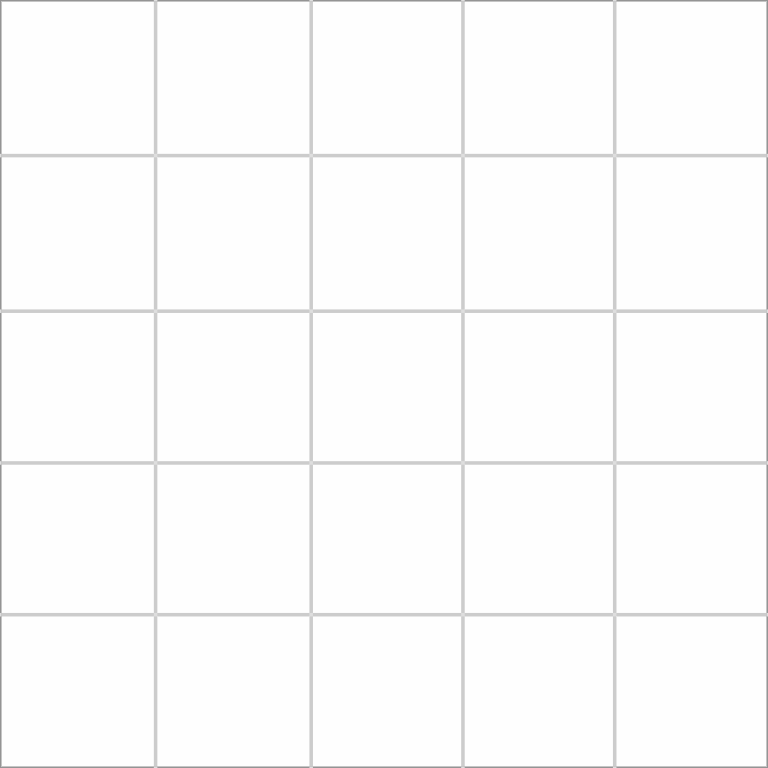
Give the GLSL for this pattern, as a WebGL 2 fragment shader.

```glsl
#version 300 es
precision highp float;
// Draws a white five by five grid with thin grey rules, pale crossings and a darker frame.

uniform vec2 u_resolution;
out vec4 fragColor;

const vec3 PAPER = vec3(0.997);
const vec3 RULE = vec3(0.80);
const vec3 CROSSING = vec3(0.87);
const vec3 FRAME = vec3(0.58);

const int CELLS = 5;
const float WIDE_CELLS = 2.0;
const float WIDE_PITCH = 0.2026;
const float NARROW_PITCH = 0.1976;
const float RULE_WIDTH = 0.0046;
const float FRAME_WIDTH = 0.0020;

// Position of a rule: the first cells are slightly wider than the rest
float rulePosition(float index) {
  return min(index, WIDE_CELLS) * WIDE_PITCH
       + max(index - WIDE_CELLS, 0.0) * NARROW_PITCH;
}

// Smooth coverage of a band, given the distance from its centre
float band(float dist, float halfWidth, float pixel) {
  return clamp((halfWidth - dist) / pixel + 0.5, 0.0, 1.0);
}

// Coverage of all inner rules along one axis
float rules(float coord, float pixel) {
  float cover = 0.0;
  for (int i = 1; i < CELLS; i++) {
    float dist = abs(coord - rulePosition(float(i)));
    cover = max(cover, band(dist, 0.5 * RULE_WIDTH, pixel));
  }
  return cover;
}

void main() {
  vec2 uv = gl_FragCoord.xy / u_resolution;
  vec2 pixel = 1.0 / u_resolution;

  // Cells are counted from the upper left corner
  float vertical = rules(uv.x, pixel.x);
  float horizontal = rules(1.0 - uv.y, pixel.y);

  // Frame along the canvas edge
  vec2 edge = min(uv, 1.0 - uv);
  float frame = max(band(edge.x, FRAME_WIDTH, pixel.x),
                    band(edge.y, FRAME_WIDTH, pixel.y));

  // Rules lighten where they cross each other or the frame
  float anyRule = max(vertical, horizontal);
  float crossing = max(vertical * horizontal, anyRule * frame);

  vec3 color = mix(PAPER, RULE, anyRule);
  color = mix(color, FRAME, frame);
  color = mix(color, CROSSING, crossing);
  fragColor = vec4(color, 1.0);
}
```
